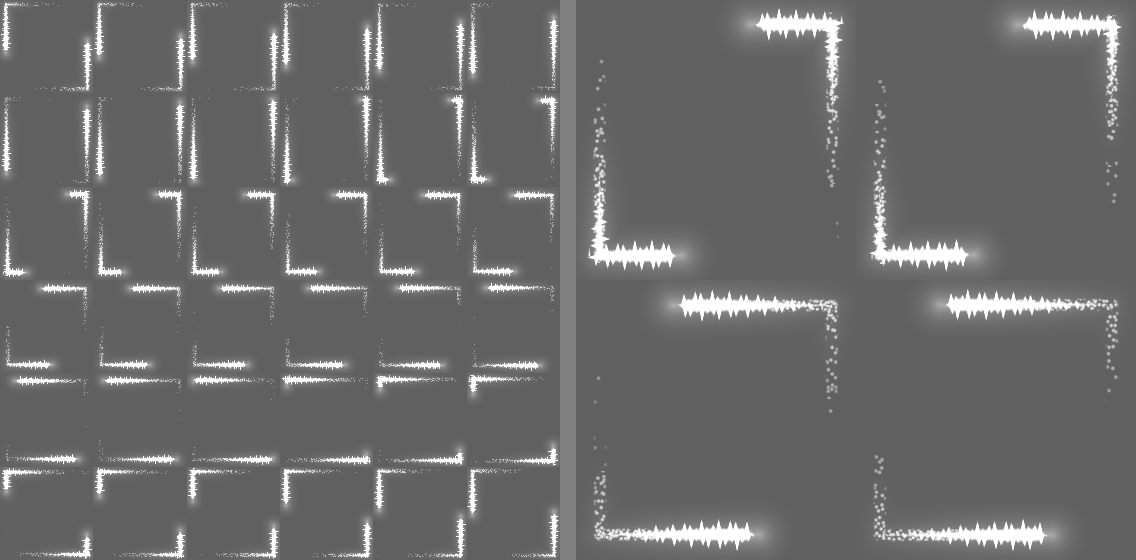
Left: the whole. Right: its middle third, enlarged.
Write a three.js fragment shader that draws this pattern.

```glsl
// Six by six sheet of animation frames: two glowing, frayed strokes chase each
// other counterclockwise around a square, advancing one step per frame.
// Each side is a distance field: sine-jagged core, cellular sparks and a halo.

varying vec2 vUv;

vec3 hash3(vec2 p) {
  vec3 q = vec3(dot(p, vec2(127.1, 311.7)), dot(p, vec2(269.5, 183.3)), dot(p, vec2(419.2, 371.9)));
  return fract(sin(q) * 43758.55);
}

// Cellular dots; only the share "keep" of them stays lit
float sparks(vec2 p, float keep) {
  vec2 id = floor(p);
  float lit = 0.0;
  for (int j = -1; j <= 1; j++) {
    for (int i = -1; i <= 1; i++) {
      vec2 cell = id + vec2(float(i), float(j));
      vec3 rnd = hash3(cell);
      float d = length(p - cell - rnd.xy);
      lit = max(lit, step(rnd.z, keep) * (1.0 - smoothstep(0.2, 0.75, d)));
    }
  }
  return lit;
}

// Jagged edge profile along a stroke, 0 to 1
float spikes(float x, float seed) {
  float wave = abs(sin(x * 97.0 + seed) + 0.7 * sin(x * 211.0 + seed * 2.3)) / 1.7;
  return wave * wave;
}

// Light of one side; q = (along, outward), size = half extents along and outward
float sideLight(vec2 q, vec2 size, float head, float seed) {
  const float TRAIL = 1.33;
  float u = q.x / (2.0 * size.x) + 0.5;
  float off = q.y - size.y;

  // Stroke body, with age measured in sides behind the head
  float uBody = clamp(u, 0.0, 1.0);
  float age = mod(head - uBody + 0.5, 2.0) - 0.5;
  float d = length(vec2((u - uBody) * 2.0 * size.x, off));
  float tip = smoothstep(0.0, 0.07, age);
  float fade = 1.0 - smoothstep(0.1, 0.95, age);
  float jag = spikes(q.x, seed + 1.7 * sign(off));
  float width = tip * fade * (0.03 + 0.035 * jag) - 0.008;
  float core = 1.0 - smoothstep(width - 0.008, width + 0.008, d);

  // Sparks left behind as the stroke wears away
  float keep = 1.0 - smoothstep(0.35, TRAIL, age);
  float band = 1.0 - smoothstep(0.012, 0.028, d);
  float dust = sparks(q * 75.0 + seed * 7.0, 0.8 * keep) * band * tip * (0.35 + 0.65 * keep);

  // Halo around the nearest lit point
  float uGlow = clamp(u, max(0.0, head - TRAIL), min(1.0, head));
  float dGlow = length(vec2((u - uGlow) * 2.0 * size.x, off));
  float heat = 1.0 - smoothstep(0.0, 1.1, head - uGlow);
  float halo = heat * max(0.0, 0.5 * exp(-dGlow / 0.042) - 0.015);

  return max(max(core, dust), halo);
}

void main() {
  // Frames run left to right, top row first
  vec2 cell = min(floor(vUv * 6.0), 5.0);
  vec2 p = vUv * 6.0 - cell - 0.5;
  float frame = cell.x + 6.0 * (5.0 - cell.y);

  // The square breathes slightly over the cycle
  vec2 size = vec2(0.425, 0.43) + vec2(0.012, 0.022) * cos(6.2832 * frame / 36.0);
  float head = 0.575 + frame / 18.0;

  // Left, bottom, right, top: a quarter turn each
  float light = 0.0;
  for (int k = 0; k < 4; k++) {
    float side = float(k);
    float seed = frame * 1.37 + side * 2.9;
    light = max(light, sideLight(vec2(-p.y, -p.x), size.yx, mod(head - side, 2.0), seed));
    p = vec2(p.y, -p.x);
    size = size.yx;
  }

  gl_FragColor = vec4(vec3(mix(0.376, 1.0, light)), 1.0);
}
```
